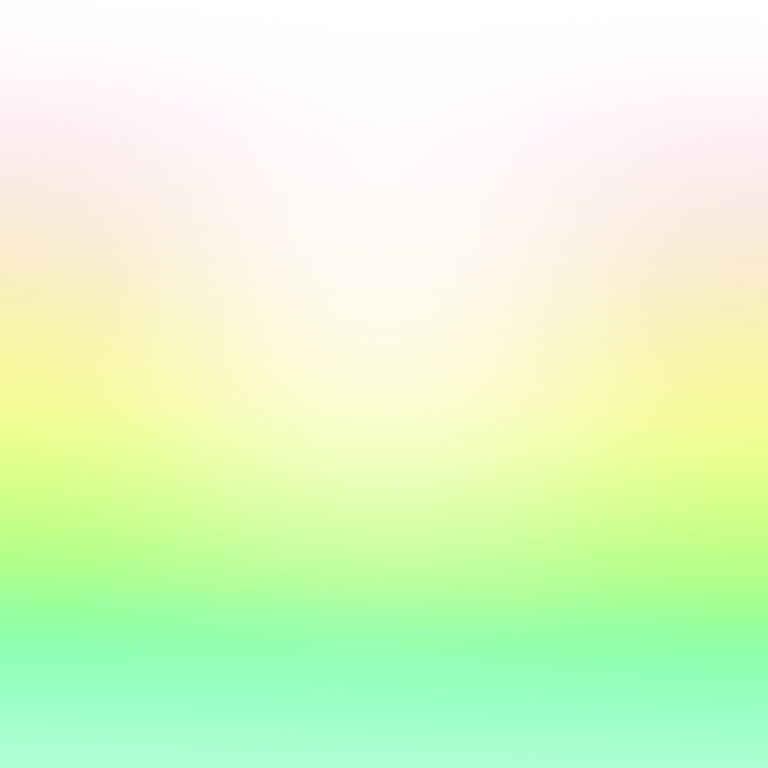
This background is drawn by a Shadertoy shader. Its source:

```glsl
// Soft pastel vertical rainbow, mint to white, with a pale glow down the centre.

const int LAST_STOP = 12;
const float TILT = 0.025;        // bands sink slightly towards the right
const float GLOW_STRENGTH = 0.78;
const float GLOW_FADE_START = 0.30; // depth below the top edge
const float GLOW_FADE_END = 0.95;
const float GRAIN = 0.002;       // hides banding
const float PI = 3.14159;
const vec3 WHITE = vec3(1.0);

// Evenly spaced colours, from the top edge to the bottom edge
const vec3 RAMP[13] = vec3[13](
    vec3(1.000, 1.000, 1.000),
    vec3(1.000, 0.978, 0.996),
    vec3(0.996, 0.938, 0.958),
    vec3(0.985, 0.922, 0.895),
    vec3(0.980, 0.923, 0.810),
    vec3(0.975, 0.947, 0.700),
    vec3(0.972, 0.974, 0.620),
    vec3(0.915, 1.000, 0.560),
    vec3(0.805, 1.000, 0.530),
    vec3(0.685, 1.000, 0.550),
    vec3(0.565, 1.000, 0.660),
    vec3(0.605, 1.000, 0.775),
    vec3(0.680, 1.000, 0.820)
);

float hash(vec2 p) {
    return fract(sin(dot(p, vec2(127.1, 311.7))) * 43758.5453);
}

vec3 rampStop(int i) {
    return RAMP[clamp(i, 0, LAST_STOP)];
}

// Catmull-Rom blend through the colour stops
vec3 rampColor(float depth) {
    float s = clamp(depth, 0.0, 1.0) * float(LAST_STOP);
    int i = min(int(s), LAST_STOP - 1);
    float f = s - float(i);
    vec3 a = rampStop(i - 1);
    vec3 b = rampStop(i);
    vec3 c = rampStop(i + 1);
    vec3 d = rampStop(i + 2);
    return b + 0.5 * f * (c - a + f * (2.0 * a - 5.0 * b + 4.0 * c - d
                          + f * (3.0 * (b - c) + d - a)));
}

// White veil: widest at the centre column, fading towards the bottom
float centreGlow(float x, float depth) {
    float across = cos(PI * (x - 0.5));
    float down = 1.0 - smoothstep(GLOW_FADE_START, GLOW_FADE_END, depth);
    return GLOW_STRENGTH * across * across * down;
}

void mainImage(out vec4 fragColor, in vec2 fragCoord) {
    vec2 uv = fragCoord / iResolution.xy;
    float depth = 1.0 - uv.y;

    // Tilted colour bands under the glow
    vec3 color = rampColor(depth + TILT * (0.5 - uv.x));
    color = mix(color, WHITE, centreGlow(uv.x, depth));

    // Fine dither
    color += GRAIN * (hash(uv) - 0.5);

    fragColor = vec4(clamp(color, 0.0, 1.0), 1.0);
}
```
